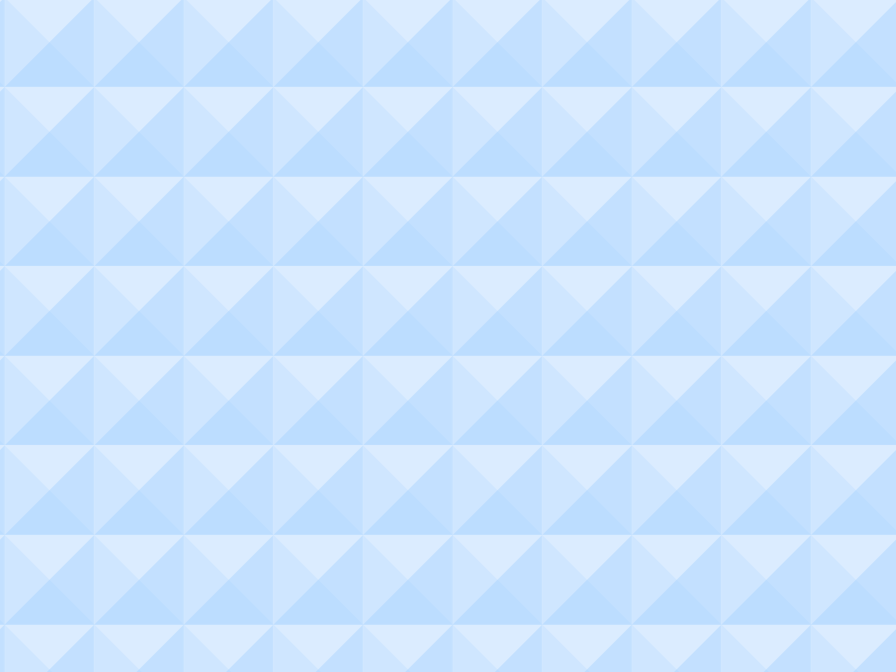
This pattern is drawn by a WebGL 2 fragment shader. Its source:

```glsl
#version 300 es
precision highp float;
// Pale blue studded wall: a square grid of four-sided pyramids lit from above.
// Two diagonals split each cell into four flat facets, which are blended with
// smoothed edges; a faint light seam runs between neighbouring cells.

uniform vec2 u_resolution;
out vec4 fragColor;

// Facet colour at q, measured from the pyramid's apex in cell units.
vec3 pyramid(vec2 q, float pixel) {
    vec3 top    = vec3(0.859, 0.925, 1.0);
    vec3 left   = vec3(0.812, 0.902, 1.0);
    vec3 right  = vec3(0.765, 0.880, 1.0);
    vec3 bottom = vec3(0.737, 0.865, 1.0);

    float aboveRising  = smoothstep(-pixel, pixel, q.y - q.x);
    float aboveFalling = smoothstep(-pixel, pixel, q.y + q.x);
    return mix(mix(bottom, right, aboveFalling),
               mix(left, top, aboveFalling), aboveRising);
}

void main() {
    // Ten cells across and seven and a half down on a 4:3 canvas.
    float pixel = 7.5 / u_resolution.y;
    vec2 grid = gl_FragCoord.xy * pixel - vec2(0.052, 0.529);
    vec2 q = fract(grid) - 0.5;
    vec3 color = pyramid(q, pixel);

    // Thin highlight along the cell borders.
    vec2 border = 0.5 - abs(q);
    float seam = 1.0 - smoothstep(0.0, 0.006 + pixel, min(border.x, border.y));
    color = mix(color, vec3(0.84, 0.92, 1.0), 0.3 * seam);

    fragColor = vec4(color, 1.0);
}
```
